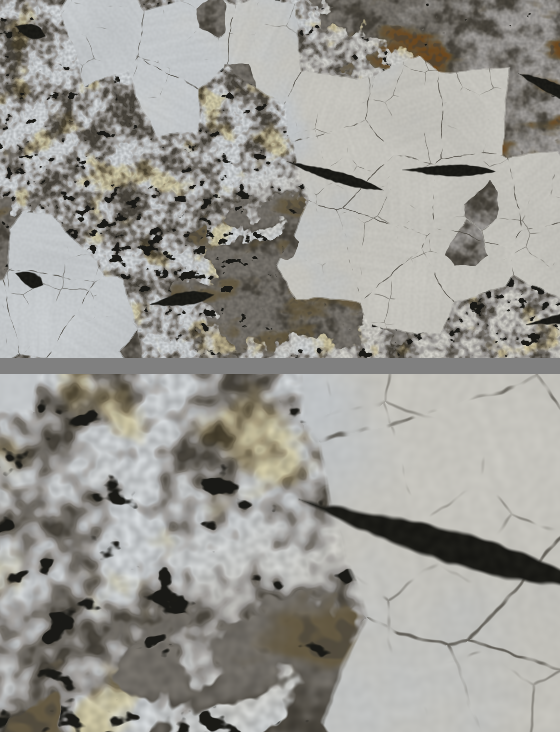
Top: the whole. Bottom: its middle third, enlarged.
This texture is drawn by a WebGL 2 fragment shader. Its source:

```glsl
#version 300 es
precision highp float;
// Polished pegmatite: pale feldspar crystals, smoky quartz, speckled groundmass and black blades.
uniform vec2 u_resolution;
out vec4 fragColor;

const vec3 PALE_COOL = vec3(0.76, 0.775, 0.785);
const vec3 PALE_WARM = vec3(0.76, 0.755, 0.73);
const vec3 GREY = vec3(0.60, 0.59, 0.58);
const vec3 SMOKE = vec3(0.43, 0.415, 0.39);
const vec3 UMBER = vec3(0.27, 0.255, 0.225);
const vec3 OLIVE = vec3(0.38, 0.33, 0.22);
const vec3 RUST = vec3(0.42, 0.28, 0.12);
const vec3 BLACK = vec3(0.10, 0.10, 0.085);
const float SOFT = 0.003;          // edge softness, in canvas heights
const float CRYSTAL_SCALE = 5.0;   // crystals per canvas height
const float PATCH_SCALE = 11.0;    // small quartz patches per height
const float BLADE_CELL = 0.34;     // spacing of the black blades
// Mineral zones: centre, then radii
const vec4 FELDSPAR_ZONES[4] = vec4[4](vec4(1.12, 0.55, 0.38, 0.36),
    vec4(0.46, 0.90, 0.30, 0.19), vec4(0.10, 0.12, 0.24, 0.20), vec4(1.42, 0.30, 0.26, 0.18));
const vec4 QUARTZ_ZONES[4] = vec4[4](vec4(1.48, 0.84, 0.42, 0.38),
    vec4(0.84, 0.22, 0.28, 0.20), vec4(0.0, 0.30, 0.15, 0.13), vec4(1.08, 0.98, 0.20, 0.10));

vec2 hash2(vec2 p) {
    vec3 q = fract(p.xyx * vec3(0.1031, 0.1030, 0.0973));
    q += dot(q, q.yzx + 33.33);
    return fract((q.xx + q.yz) * q.zy);
}

float corner(vec2 cell, vec2 offset) {
    float a = 6.2832 * hash2(cell).x;
    return dot(vec2(cos(a), sin(a)), offset);
}

float gradientNoise(vec2 p) {
    vec2 i = floor(p), f = fract(p), e = vec2(1, 0);
    vec2 u = f * f * f * (f * (f * 6.0 - 15.0) + 10.0);
    return mix(mix(corner(i, f), corner(i + e, f - e), u.x),
               mix(corner(i + e.yx, f - e.yx), corner(i + 1.0, f - 1.0), u.x), u.y);
}

float fbm(vec2 p) {
    float sum = 0.0, amp = 0.5;
    for (int i = 0; i < 4; i++) {
        sum += amp * gradientNoise(p);
        p = mat2(1.6, 1.2, -1.2, 1.6) * p + 5.3;
        amp *= 0.5;
    }
    return sum;
}

float zoneField(vec2 p, vec4 zones[4]) {
    float best = -9.0;
    for (int i = 0; i < 4; i++) best = max(best, 1.0 - length((p - zones[i].xy) / zones[i].zw));
    return best;
}

// Distance to the nearest cell border; also gives the two nearest cell centres
float voronoi(vec2 p, out vec2 c1, out vec2 c2) {
    float d1 = 99.0, d2 = 99.0;
    c1 = c2 = p;
    for (int y = -2; y <= 2; y++) for (int x = -2; x <= 2; x++) {
        vec2 cell = floor(p) + vec2(x, y);
        vec2 c = cell + 0.1 + 0.8 * hash2(cell + 17.0);
        float d = dot(c - p, c - p);
        if (d < d1) { d2 = d1; c2 = c1; d1 = d; c1 = c; }
        else if (d < d2) { d2 = d; c2 = c; }
    }
    return (d2 - d1) / (2.0 * length(c2 - c1));
}

float isFeldspar(vec2 c) {
    return step(0.0, zoneField(c / CRYSTAL_SCALE, FELDSPAR_ZONES) + 0.3 * (hash2(floor(c) + 3.0).x - 0.5));
}

// Signed distance to scattered lens-shaped blades
float blades(vec2 p) {
    float best = 1.0;
    for (int y = -1; y <= 1; y++) for (int x = -1; x <= 1; x++) {
        vec2 cell = floor(p / BLADE_CELL) + vec2(x, y);
        vec2 h = hash2(cell + 41.0), k = hash2(cell + 83.0);
        vec2 centre = (cell + 0.2 + 0.6 * h) * BLADE_CELL;
        if (k.x > mix(0.08, 0.6, smoothstep(0.7, 1.0, centre.x))) continue;
        float a = mix(-0.5, 0.35, k.y), len = mix(0.035, 0.15, h.x);
        vec2 q = mat2(cos(a), -sin(a), sin(a), cos(a)) * (p - centre);
        float t = clamp(q.x / len, -1.0, 1.0);
        float halfWidth = mix(0.02, 0.015, h.x) * (1.0 - t * t) * (1.0 + 0.35 * t);
        best = min(best, length(vec2(q.x - t * len, q.y)) - halfWidth);
    }
    return best;
}

void main() {
    vec2 p = gl_FragCoord.xy / u_resolution.y;
    float broad = fbm(p * 4.0), blob = fbm(p * 13.0 + 7.0);
    float grain = gradientNoise(p * 60.0), grit = gradientNoise(p * 110.0);
    vec2 warped = p + 0.016 * vec2(blob, fbm(p * 13.0 + 31.0)) + 0.03 * broad;
    vec3 pale = mix(PALE_COOL, PALE_WARM, smoothstep(0.5, 1.0, p.x + broad));

    // Speckled groundmass
    float tone = blob + 0.4 * broad + 0.35 * grain + 0.15 * grit;
    vec3 ground = mix(pale, GREY, smoothstep(-0.16, 0.02, tone));
    ground = mix(ground, SMOKE, smoothstep(0.0, 0.12, tone));
    ground = mix(ground, UMBER, smoothstep(0.12, 0.27, tone));
    ground = mix(ground, ground * vec3(1.0, 0.95, 0.78), smoothstep(0.08, 0.25, fbm(p * 9.0 + 53.0)));
    ground *= 1.0 + 0.2 * grit;

    // Smoky quartz with rust and olive stains
    vec3 quartz = mix(UMBER, SMOKE, smoothstep(-0.25, 0.08, blob + 0.5 * broad + 0.15 * grain));
    quartz = mix(quartz, GREY, smoothstep(-0.1, 0.35, blob + 0.9 * (p.x - 1.3)));
    quartz *= 1.0 + 0.12 * grit + 0.15 * grain;
    vec3 smoky = quartz;
    float stain = fbm(p * vec2(4.0, 9.0) + 11.0) + 0.25 * blob;
    quartz = mix(quartz, OLIVE, 0.75 * smoothstep(0.03, 0.18, stain));
    quartz = mix(quartz, RUST, smoothstep(0.1, 0.26, stain) * smoothstep(0.9, 1.2, p.x));
    quartz = mix(quartz, UMBER, 0.6 * smoothstep(0.2, 0.35, stain + 0.4 * grain));
    float quartzCover = smoothstep(-0.04, 0.04, zoneField(warped, QUARTZ_ZONES) + 1.4 * blob + 0.4 * broad);
    vec3 color = mix(ground, quartz, quartzCover);

    // Ragged black specks, densest along a band
    float band = exp(-pow((p.y - 0.36 + 0.12 * p.x + 0.4 * broad) / 0.15, 2.0));
    float speck = 1.5 * fbm(p * vec2(20.0, 28.0) + 3.0) + 0.35 * grain + 0.3 * blob;
    speck += 0.2 * band - 0.2 * quartzCover;
    color = mix(color, BLACK, smoothstep(0.34, 0.46, speck));

    // Feldspar crystals with cleavage lines, quartz patches and hairline cracks
    vec2 c1, c2, s1, s2;
    float border = voronoi(warped * CRYSTAL_SCALE, c1, c2) / CRYSTAL_SCALE;
    float patchBorder = voronoi(warped * PATCH_SCALE, s1, s2) / PATCH_SCALE;
    float own = isFeldspar(c1), other = isFeldspar(c2);
    float cover = mix(other, own, 0.5 + 0.5 * smoothstep(0.0, SOFT, border));
    float tilt = 6.2832 * hash2(floor(c1)).y;
    float cleavage = gradientNoise(mat2(cos(tilt), sin(tilt), -sin(tilt), cos(tilt)) * p * vec2(70.0, 5.0));
    vec3 crystal = pale * (1.0 + 0.03 * cleavage + 0.08 * broad + 0.03 * grit);
    float inPatch = step(0.95, hash2(floor(s1) + 7.0).x);
    crystal = mix(crystal, smoky, inPatch * smoothstep(0.0, SOFT, patchBorder));
    float crack = (1.0 - smoothstep(0.0003, 0.8 * SOFT, border)) * own * other;
    crack *= smoothstep(-0.15, 0.2, blob + 0.4 * grain);
    float fissure = (1.0 - smoothstep(0.0, 0.8 * SOFT, patchBorder));
    fissure *= smoothstep(0.05, 0.25, fbm(p * 7.0 + 19.0) + 0.2 * grain);
    crystal = mix(crystal, UMBER, max(0.75 * crack, 0.45 * fissure));
    color = mix(color, crystal, cover);

    // Black blades
    float blade = blades(p + 0.012 * vec2(blob, broad)) + 0.003 * grain;
    color = mix(color, BLACK * (1.0 + 0.3 * grit), 1.0 - smoothstep(-SOFT, 0.7 * SOFT, blade));
    fragColor = vec4(clamp(color, 0.0, 1.0), 1.0);
}
```
